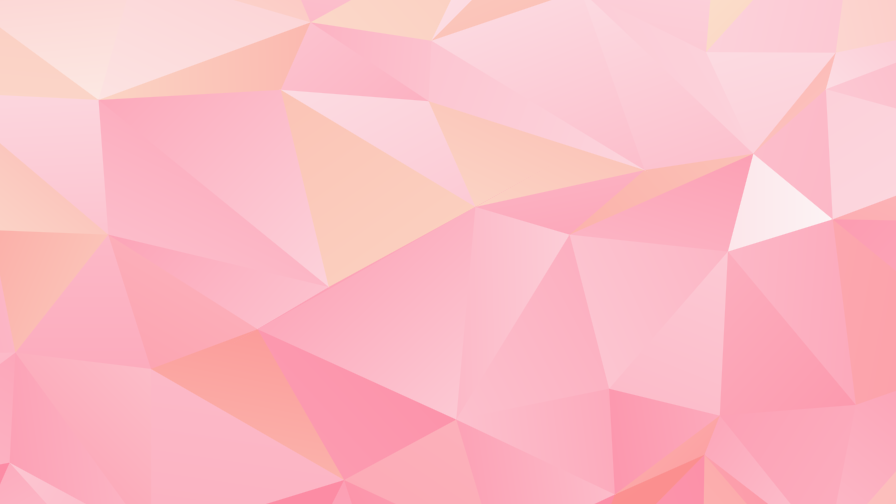
This background is drawn by a Shadertoy shader. Its source:

```glsl
// Low-poly backdrop: a mesh of flat pink facets, pale at the top and deeper below.
// A strongly jittered grid is split into triangles along random valid diagonals;
// each facet gets its own tone, a faint linear gradient and sometimes a peach tint.

const vec2  CELL        = vec2(0.29, 0.25);   // grid cell, in canvas heights
const float JITTER      = 0.84;               // vertex scatter, below 1 keeps the mesh valid
const vec3  DEEP_PINK   = vec3(0.99, 0.54, 0.64);
const vec3  PALE_PINK   = vec3(0.99, 0.97, 0.97);
const vec3  PEACH_SHIFT = vec3(-0.005, 0.015, -0.09);
const float TONE_BOTTOM = 0.23;               // 0 is deep, 1 is pale
const float TONE_TOP    = 0.65;
const float VARY_BOTTOM = 0.23;               // facet to facet contrast
const float VARY_TOP    = 0.13;
const float SLOPE       = 0.85;               // steepest gradient inside a facet
const vec2  GLINT       = vec2(1.58, 0.62);   // the facet here is almost white
const float GLINT_TONE  = 0.92;
const float GLINT_SLOPE = 0.60;

float hash(vec2 p) {
    return fract(sin(dot(p, vec2(127.1, 311.7))) * 43758.5453);
}

float cross2(vec2 a, vec2 b) {
    return a.x * b.y - a.y * b.x;
}

// Scattered mesh vertex of a grid node
vec2 meshVertex(vec2 node) {
    vec2 scatter = vec2(hash(node + 3.7), hash(node + 41.3)) - 0.5;
    return (node + JITTER * scatter) * CELL;
}

// Signed distance to the line from a to b, positive on its left
float lineDistance(vec2 p, vec2 a, vec2 b) {
    return cross2(normalize(b - a), p - a);
}

// Depth inside a counter-clockwise triangle, negative outside
float triangleDepth(vec2 p, vec2 a, vec2 b, vec2 c) {
    return min(lineDistance(p, a, b), min(lineDistance(p, b, c), lineDistance(p, c, a)));
}

vec3 facetColor(vec2 p, vec2 a, vec2 b, vec2 c, vec2 id) {
    vec2 center = (a + b + c) / 3.0;
    float height = clamp(center.y, 0.0, 1.0);

    // Base tone by height, varied per facet
    float vary = mix(VARY_BOTTOM, VARY_TOP, height);
    float tone = mix(TONE_BOTTOM, TONE_TOP, height) + vary * (2.0 * hash(id + 17.1) - 1.0);

    // Linear gradient in a random direction
    float angle = 6.2832 * hash(id + 5.9);
    float slope = SLOPE * mix(0.2, 1.0, hash(id + 29.3));
    tone += slope * dot(p - center, vec2(cos(angle), sin(angle)));
    tone = clamp(tone, 0.02, 0.86);

    float warmth = smoothstep(0.6, 1.0, hash(id + 61.7));

    // One bright facet
    if (triangleDepth(GLINT, a, b, c) > 0.0) {
        tone = clamp(GLINT_TONE + GLINT_SLOPE * (p.x - GLINT.x), 0.6, 1.0);
        warmth = 0.0;
    }
    return mix(DEEP_PINK, PALE_PINK, tone) + warmth * PEACH_SHIFT;
}

// Adds one facet, weighted by its smoothed coverage
void addFacet(inout vec4 sum, vec2 p, vec2 a, vec2 b, vec2 c, vec2 id, float pixel) {
    float cover = clamp(0.5 + triangleDepth(p, a, b, c) / pixel, 0.0, 1.0);
    if (cover > 0.0) sum += cover * vec4(facetColor(p, a, b, c, id), 1.0);
}

void mainImage(out vec4 fragColor, in vec2 fragCoord) {
    vec2 p = fragCoord / iResolution.y;
    float pixel = 1.2 / iResolution.y;
    vec2 home = floor(p / CELL);
    vec4 sum = vec4(0.0);

    // Jitter can carry facets into neighbouring cells
    for (int j = -1; j <= 1; j++)
    for (int i = -1; i <= 1; i++) {
        vec2 cell = home + vec2(i, j);
        vec2 a = meshVertex(cell);
        vec2 b = meshVertex(cell + vec2(1, 0));
        vec2 c = meshVertex(cell + vec2(1, 1));
        vec2 d = meshVertex(cell + vec2(0, 1));

        // Random diagonal, unless a concave quad allows only one
        float areaAC = min(cross2(b - a, c - a), cross2(c - a, d - a));
        float areaBD = min(cross2(b - a, d - a), cross2(c - b, d - b));
        bool splitAC = areaAC > 0.0 && (areaBD <= 0.0 || hash(cell + 83.9) > 0.5);

        vec2 otherId = cell + 0.5;
        if (splitAC) {
            addFacet(sum, p, a, b, c, cell, pixel);
            addFacet(sum, p, a, c, d, otherId, pixel);
        } else {
            addFacet(sum, p, a, b, d, cell, pixel);
            addFacet(sum, p, b, c, d, otherId, pixel);
        }
    }
    fragColor = vec4(sum.rgb / max(sum.a, 1e-4), 1.0);
}
```
